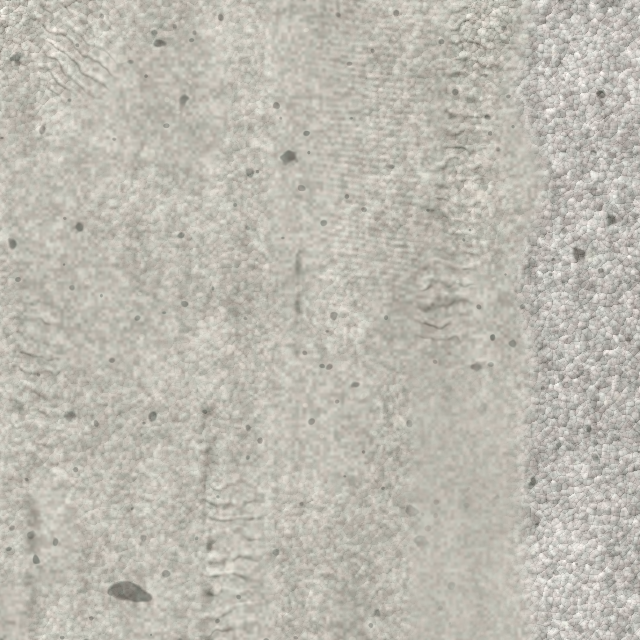
Write a Shadertoy shader that draws this texture.

```glsl
const vec3 DUST = vec3(0.742, 0.730, 0.690);
const vec3 COOL_GRAVEL = vec3(0.750, 0.738, 0.715);
const vec3 DARK_STONE = vec3(0.43, 0.43, 0.40);
const vec3 PALE_STONE = vec3(0.87, 0.86, 0.81);
const vec2 LIGHT = vec2(-0.55, 0.83);
const float FINE_GRAIN = 185.0;
const float GRAIN_CONTRAST = 0.155;
const float PEBBLE_CONTRAST = 0.17;
const float TREAD_DEPTH = 0.17;
const float RIPPLE_PITCH = 0.0098;
const float CHROMA = 0.035;

float hash(vec2 p) {
    vec3 q = fract(vec3(p.xyx) * 0.1031);
    q += dot(q, q.yzx + 33.33);
    return fract((q.x + q.y) * q.z);
}

vec2 hash2(vec2 p) {
    return vec2(hash(p), hash(p + 57.3));
}

float noise(vec2 p) {
    vec2 i = floor(p), f = fract(p);
    f = f * f * (3.0 - 2.0 * f);
    return mix(mix(hash(i), hash(i + vec2(1, 0)), f.x),
               mix(hash(i + vec2(0, 1)), hash(i + vec2(1, 1)), f.x), f.y);
}

// Noise centred on zero
float grain(vec2 p) {
    return noise(p) - 0.5;
}

// Soft window between two limits
float band(float x, float lo, float hi, float soft) {
    return smoothstep(lo - soft, lo + soft, x) * (1.0 - smoothstep(hi - soft, hi + soft, x));
}

// Lit, angular pebbles with dark gaps
float pebbles(vec2 p) {
    vec2 cell = floor(p), toNearest = vec2(0), id = vec2(0);
    float d1 = 9.0, d2 = 9.0;
    for (int y = -1; y <= 1; y++)
    for (int x = -1; x <= 1; x++) {
        vec2 c = cell + vec2(x, y);
        vec2 r = p - c - hash2(c);
        float d = length(r);
        if (d < d1) { d2 = d1; d1 = d; toNearest = r; id = c; }
        else d2 = min(d2, d);
    }
    float facet = dot(toNearest, LIGHT) * 0.9 + (hash(id + 9.1) - 0.5) * 0.9;
    return facet - 0.55 * (1.0 - smoothstep(0.0, 0.28, d2 - d1)) + 0.13;
}

// Ladder of tyre marks: dark grooves with a pale lip
float tread(vec2 p, float centre, float halfWidth, vec2 span, float pitch, float slope) {
    float mask = band(p.x, centre - halfWidth, centre + halfWidth, 0.014)
               * band(p.y, span.x, span.y, 0.035);
    float wobble = 0.7 * grain(p * vec2(38.0, 24.0)) + 0.35 * grain(p * 80.0);
    float phase = fract((p.y + slope * (p.x - centre)) / pitch + wobble);
    float groove = band(phase, 0.36, 0.52, 0.11);
    float lip = band(phase, 0.65, 0.85, 0.12);
    float wear = smoothstep(0.2, 0.7, noise(p * vec2(45.0, 30.0) + 4.0));
    return mask * (lip * 0.35 - groove * (0.25 + 0.75 * wear));
}

// Scattered stones: x is dark cover, y is pale cover
vec2 stones(vec2 p, float cells, float density, float size) {
    vec2 cover = vec2(0), g = p * cells, cell = floor(g);
    float ragged = 0.9 * grain(p * 75.0) + 0.5 * grain(p * 150.0);
    for (int y = -1; y <= 1; y++)
    for (int x = -1; x <= 1; x++) {
        vec2 c = cell + vec2(x, y);
        if (hash(c + cells) > density) continue;
        float radius = size * mix(0.45, 1.0, hash(c + 21.7));
        vec2 r = (g - c - hash2(c + 3.7)) * vec2(1.0, 0.8 + 0.5 * hash(c + 8.2));
        float stone = 1.0 - smoothstep(0.55, 1.2, length(r) / radius + ragged);
        if (hash(c + 41.9) < 0.56) cover.x = max(cover.x, stone);
        else cover.y = max(cover.y, stone);
    }
    return cover;
}

void mainImage(out vec4 fragColor, in vec2 fragCoord) {
    vec2 uv = fragCoord / iResolution.xy;
    vec2 p = uv + 0.005 * vec2(grain(uv * 22.0), grain(uv * 22.0 + 31.0));
    float drift = 0.05 * grain(vec2(3.0, p.y * 7.0));
    float trackX = 0.69 + 0.11 * (p.y - 0.48);

    // Loose gravel and compacted ground
    float gravel = smoothstep(0.80, 0.86, p.x + drift);
    float churned = 0.65 * band(p.x, trackX - 0.02, trackX + 0.06, 0.03) * smoothstep(0.45, 1.0, p.y)
                  + 0.6 * (1.0 - smoothstep(0.03, 0.20, p.x)) * smoothstep(0.60, 0.95, p.y);
    float patches = 0.38 * smoothstep(0.35, 0.75, noise(p * vec2(13.0, 6.0)));
    float packed = band(p.x, 0.64, 0.80, 0.02) * (1.0 - smoothstep(0.35, 0.48, p.y));
    float rough = clamp(max(gravel, churned + patches) * (1.0 - 0.85 * packed), 0.0, 1.0);

    // Grain, pebbles and lengthwise streaks
    float fine = grain(p * FINE_GRAIN) + 0.7 * grain(p * vec2(95.0, 120.0)) + 0.35 * grain(p * 45.0);
    float tone = fine * GRAIN_CONTRAST * mix(0.8, 1.15, rough) * (1.0 - 0.35 * packed);
    tone += PEBBLE_CONTRAST * rough * (0.65 * pebbles(p * 88.0) + 0.45 * pebbles(p * 145.0 + 7.0));
    tone += 0.05 * grain(vec2(p.x * 24.0, p.y * 2.0)) + 0.03 * grain(vec2(p.x * 85.0, p.y * 6.0));
    tone += 0.05 * grain(p * 9.0);

    // Tyre marks and fine ripples
    float marks = tread(p, trackX, 0.038, vec2(0.46, 1.1), 0.027, 0.05)
                + tread(p, 0.36, 0.042, vec2(-0.1, 0.25), 0.029, -0.05)
                + 0.8 * tread(p, 0.055, 0.035, vec2(0.28, 0.52), 0.027, 0.1)
                + 0.9 * tread(p, 0.12, 0.055, vec2(0.85, 1.1), 0.024, 0.75);
    tone += TREAD_DEPTH * marks;
    float rippled = band(p.x, 0.50, 0.68, 0.035) * smoothstep(0.42, 0.62, p.y);
    float ripple = sin(6.2832 * ((uv.y + 0.12 * uv.x) / RIPPLE_PITCH + 0.9 * grain(p * 18.0)));
    tone += 0.022 * rippled * ripple;

    // Broken dark ruts
    float ruts = band(p.x, 0.318, 0.335, 0.010) * (1.0 - smoothstep(0.30, 0.46, p.y))
               + band(p.x, 0.460, 0.470, 0.008) * band(p.y, 0.40, 0.66, 0.06)
               + 0.8 * band(p.x, 0.040, 0.058, 0.012) * (1.0 - smoothstep(0.2, 0.35, p.y))
               + 0.6 * band(p.x + drift, 0.838, 0.855, 0.012);
    tone -= 0.18 * ruts * smoothstep(0.42, 0.75, noise(p * vec2(70.0, 42.0)));

    vec3 color = mix(DUST, COOL_GRAVEL, gravel) + tone;

    // Stones, with one large dark clump
    vec2 cover = max(stones(p, 15.0, 0.17, 0.16), 0.75 * stones(p + 0.37, 42.0, 0.13, 0.24));
    float clump = length((p - vec2(0.205, 0.075)) / vec2(0.029, 0.018)) + 0.8 * grain(p * 60.0);
    cover.x = max(cover.x, 1.0 - smoothstep(0.75, 1.1, clump));
    cover *= 1.0 - 0.7 * packed;
    color = mix(color, DARK_STONE + 0.7 * tone, 0.75 * cover.x);
    color = mix(color, PALE_STONE + 0.6 * tone, 0.65 * cover.y);

    // Faint pink and green mineral tint
    float tint = grain(p * 120.0 + 80.0);
    color += CHROMA * tint * vec3(0.8, -0.35, -0.2);
    fragColor = vec4(clamp(color, 0.0, 1.0), 1.0);
}
```
